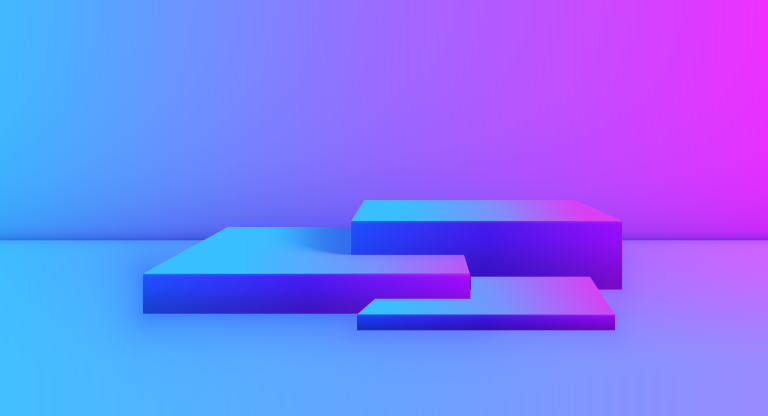
This background is drawn by a Shadertoy shader. Its source:

```glsl
// Signed distance to a trapezoid: y = (low, high), each pair of x = (left, right)
float trapezoid(vec2 p, vec2 y, vec2 lowX, vec2 highX) {
    float h = (p.y - y.x) / (y.y - y.x);
    vec2 side = mix(lowX, highX, h);
    vec2 slope = (highX - lowX) / (y.y - y.x);
    vec2 d = vec2(side.x - p.x, p.x - side.y) / sqrt(1.0 + slope * slope);
    return max(max(d.x, d.y), max(y.x - p.y, p.y - y.y));
}

float boxDistance(vec2 p, vec2 low, vec2 high) {
    vec2 d = abs(p - 0.5 * (low + high)) - 0.5 * (high - low);
    return length(max(d, 0.0)) + min(max(d.x, d.y), 0.0);
}

float fill(float d) {
    float pixel = 1.0 / iResolution.y;
    return 1.0 - smoothstep(-0.6 * pixel, 0.6 * pixel, d);
}

// Three colours blended over t = 0, 0.5, 1
vec3 ramp(vec3 a, vec3 b, vec3 c, float t) {
    t = clamp(t, 0.0, 1.0);
    return t < 0.5 ? mix(a, b, 2.0 * t) : mix(b, c, 2.0 * t - 1.0);
}

vec3 topColor(float t) {
    return ramp(vec3(0.22, 0.75, 1.0), vec3(0.47, 0.58, 0.99), vec3(0.85, 0.25, 0.96), t);
}

// Front face with a darker base and a thin lit upper edge
vec3 frontColor(vec2 p, vec2 low, vec2 high) {
    vec2 t = (p - low) / (high - low);
    vec3 c = ramp(vec3(0.11, 0.30, 0.97), vec3(0.26, 0.10, 0.90), vec3(0.60, 0.05, 0.95), t.x);
    c *= mix(0.84, 1.04, smoothstep(0.0, 0.9, t.y));
    float rim = exp(-abs(high.y - p.y) / 0.003);
    return c + rim * mix(vec3(0.05, 0.2, 0.1), vec3(0.25, 0.1, 0.05), t.x);
}

vec3 wallColor(vec2 uv, float above) {
    vec3 c = ramp(vec3(0.25, 0.73, 1.0), vec3(0.61, 0.42, 1.0), vec3(0.93, 0.19, 1.0), uv.x);
    float middle = exp(-pow((uv.x - 0.42) / 0.32, 2.0));
    c = mix(c, vec3(0.30, 0.32, 0.94), 0.55 * middle * exp(-above / 0.09));
    c *= 1.0 - vec3(0.16, 0.13, 0.02) * exp(-above / 0.13);
    return c * (1.0 - vec3(0.28, 0.25, 0.09) * exp(-above / 0.012));
}

vec3 floorColor(vec2 uv, float below) {
    vec3 far = ramp(vec3(0.24, 0.74, 1.0), vec3(0.47, 0.50, 1.0), vec3(0.82, 0.38, 1.0), uv.x);
    vec3 near = ramp(vec3(0.26, 0.75, 1.0), vec3(0.40, 0.64, 1.0), vec3(0.60, 0.54, 1.0), uv.x);
    vec3 c = mix(far, near, smoothstep(0.0, 0.32, below));
    return c * (1.0 - vec3(0.15, 0.12, 0.03) * exp(-below / 0.008));
}

void mainImage(out vec4 fragColor, in vec2 fragCoord) {
    vec2 uv = fragCoord / iResolution.xy;
    vec2 p = uv * vec2(1.837, 1.0);
    float horizon = 0.4225;

    // Floor with soft contact shadows
    vec3 ground = floorColor(uv, max(horizon - p.y, 0.0));
    float leftShade = exp(-max(boxDistance(p, vec2(0.36, 0.255), vec2(1.12, 0.33)), 0.0) / 0.045);
    float lowShade = exp(-max(boxDistance(p, vec2(0.86, 0.21), vec2(1.46, 0.24)), 0.0) / 0.025);
    float backShade = exp(-max(boxDistance(p, vec2(0.85, 0.31), vec2(1.48, 0.38)), 0.0) / 0.03);
    ground = mix(ground, vec3(0.14, 0.36, 0.98), 0.62 * leftShade);
    ground = mix(ground, vec3(0.35, 0.40, 0.98), 0.4 * lowShade);
    ground = mix(ground, vec3(0.52, 0.30, 0.98), 0.4 * backShade);

    // Wall
    vec3 col = mix(ground, wallColor(uv, max(p.y - horizon, 0.0)), fill(horizon - p.y));

    // Left slab, rear part of the top, shaded beside the tall block
    vec3 rear = mix(topColor(0.0), vec3(0.20, 0.43, 0.93), smoothstep(0.62, 0.84, p.x));
    float slabTop = trapezoid(p, vec2(0.342, 0.4545), vec2(0.342, 1.124), vec2(0.545, 1.089));
    col = mix(col, rear, fill(slabTop));

    // Tall block at the back
    float blockTop = trapezoid(p, vec2(0.469, 0.519), vec2(0.840, 1.488), vec2(0.871, 1.376));
    col = mix(col, topColor((p.x - 0.96) / 0.43 + (p.y - 0.494) * 1.5), fill(blockTop));
    vec3 blockFront = frontColor(p, vec2(0.840, 0.304), vec2(1.488, 0.469));
    float cornerShade = exp(-length((p - vec2(1.13, 0.335)) / vec2(0.16, 0.06)));
    blockFront = mix(blockFront, vec3(0.20, 0.04, 0.75), 0.6 * cornerShade);
    col = mix(col, blockFront, fill(boxDistance(p, vec2(0.840, 0.304), vec2(1.488, 0.469))));

    // Left slab, forward part of the top and front face
    vec3 forward = topColor((p.x - 0.58) / 0.62);
    float contact = exp(-abs(0.389 - p.y) / 0.012) * smoothstep(0.72, 0.9, p.x);
    forward = mix(forward, vec3(0.40, 0.38, 0.96), 0.35 * contact);
    float forwardBlend = 1.0 - smoothstep(0.386, mix(0.45, 0.389, smoothstep(0.6, 0.84, p.x)), p.y);
    col = mix(col, forward, fill(max(slabTop, p.y - mix(0.46, 0.389, step(0.838, p.x)))) * forwardBlend);
    vec3 slabFront = frontColor(p, vec2(0.342, 0.246), vec2(1.124, 0.342));
    col = mix(col, slabFront, fill(boxDistance(p, vec2(0.342, 0.246), vec2(1.124, 0.342))));

    // Low slab in front, cut where the left slab rests on it
    float lowTop = trapezoid(p, vec2(0.244, 0.335), vec2(0.854, 1.471), vec2(0.957, 1.411));
    lowTop = max(lowTop, -boxDistance(p, vec2(0.8, 0.282), vec2(1.126, 0.36)));
    vec3 lowColor = topColor((p.x - 0.92) / 0.54 + (p.y - 0.28) * 1.3);
    col = mix(col, lowColor, fill(lowTop));
    vec3 lowFront = frontColor(p, vec2(0.854, 0.206), vec2(1.471, 0.244)) * vec3(0.88, 0.75, 0.93);
    col = mix(col, lowFront, fill(boxDistance(p, vec2(0.854, 0.206), vec2(1.471, 0.244))));

    fragColor = vec4(clamp(col, 0.0, 1.0), 1.0);
}
```
